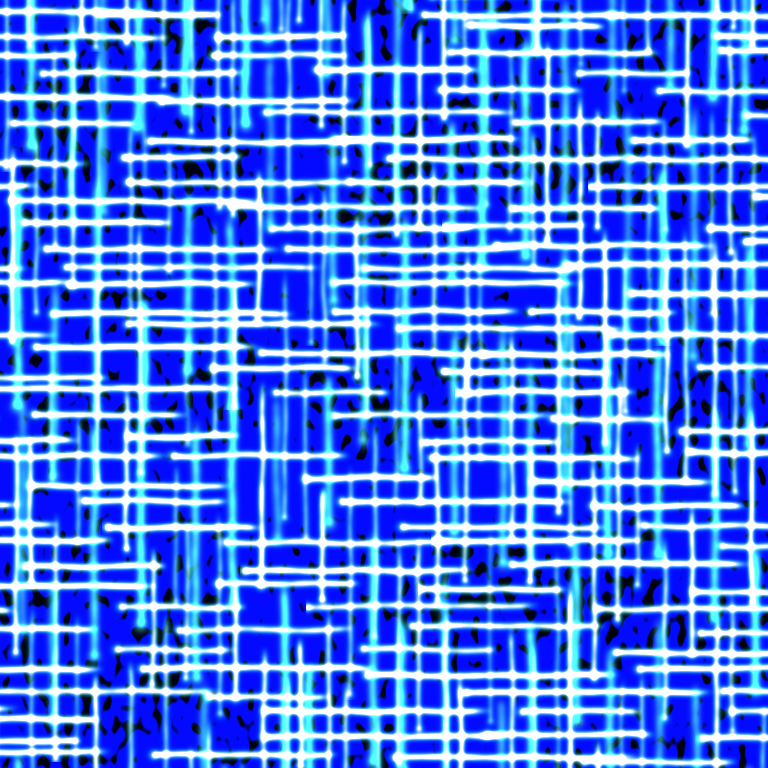
Reproduce this texture procedurally as a WebGL 1 fragment shader.

```glsl
precision highp float;

uniform vec2 u_resolution;

#define WEFT_ROWS 36.0
#define WARP_ROWS 34.0
#define CYAN_ROWS 18.0
#define WEFT_WIDTH 0.0046
#define WARP_WIDTH 0.0043
#define CYAN_WIDTH 0.0060
#define THREAD_CELL 0.33
#define WOBBLE 0.0035
#define INK_GRAIN vec2(75.0, 48.0)
#define INK_LEVEL 0.29

float hash(vec2 p) {
  vec3 q = fract(vec3(p.xyx) * 0.1031);
  q += dot(q, q.yzx + 33.33);
  return fract((q.x + q.y) * q.z);
}

vec2 gradient(vec2 cell) {
  float angle = 6.2832 * hash(cell + 71.0);
  return vec2(cos(angle), sin(angle));
}

float gradientNoise(vec2 p) {
  vec2 cell = floor(p);
  vec2 f = fract(p);
  vec2 s = f * f * f * (f * (f * 6.0 - 15.0) + 10.0);
  vec2 e = vec2(1.0, 0.0);
  float low = mix(dot(gradient(cell), f),
                  dot(gradient(cell + e), f - e), s.x);
  float high = mix(dot(gradient(cell + e.yx), f - e.yx),
                   dot(gradient(cell + 1.0), f - 1.0), s.x);
  return mix(low, high, s.y);
}

// Light of broken threads running along p.x, with a knot at each start
float threads(vec2 p, float rows, float width, vec2 strength, float seed) {
  float light = 0.0;
  for (int j = -1; j <= 1; j++) {
    float row = floor(p.y * rows) + float(j);
    float shift = hash(vec2(row, seed));
    float cell = floor(p.x / THREAD_CELL + shift);
    for (int i = -1; i <= 0; i++) {
      vec2 id = vec2(cell + float(i) + seed, row + seed * 3.0) + 50.0;
      float start = (id.x - seed - 50.0 - shift
                     + 0.35 * hash(id + 11.0)) * THREAD_CELL;
      float span = mix(0.45, 1.05, hash(id + 23.0)) * THREAD_CELL;
      float along = p.x - start;

      float centre = (row + 0.5 + 0.6 * (hash(id + 37.0) - 0.5)) / rows;
      float wave = gradientNoise(vec2(p.x * 14.0, id.y * 7.37 + id.x));
      float across = p.y - centre - WOBBLE * wave;

      float body = smoothstep(-width, width, along)
                 * (1.0 - smoothstep(span * 0.88, span, along));
      float profile = exp(-across * across / (width * width));
      float bead = 1.0 + 0.35 * gradientNoise(vec2(p.x * 45.0, id.y * 3.71));
      float knot = exp(-(along * along + across * across)
                       / (1.9 * width * width));
      float power = mix(strength.x, strength.y, hash(id + 53.0));
      light += power * (body * profile * bead + 0.6 * knot);
    }
  }
  return light;
}

void main() {
  vec2 uv = gl_FragCoord.xy / u_resolution;

  // Woven layers: white across, white and cyan upright
  float weft = threads(uv, WEFT_ROWS, WEFT_WIDTH, vec2(1.0, 1.4), 3.0);
  float warp = threads(uv.yx, WARP_ROWS, WARP_WIDTH, vec2(0.4, 1.1), 17.0);
  float cyan = threads(uv.yx, CYAN_ROWS, CYAN_WIDTH, vec2(0.5, 1.2), 29.0);
  float white = clamp(weft + warp, 0.0, 1.0);
  cyan = clamp(cyan, 0.0, 1.0);

  // Dark ink gathered in patches on the blue ground
  float ink = gradientNoise(uv * INK_GRAIN)
            + 0.5 * gradientNoise(uv * 7.0 + 40.0);
  ink = smoothstep(INK_LEVEL - 0.1, INK_LEVEL + 0.1, ink);
  vec3 blue = vec3(0.01, 0.04, 1.0);
  vec3 black = vec3(0.0, 0.01, 0.06);
  vec3 ground = mix(blue, black, ink);

  // Red rises last, so thread edges pass through light blue
  vec3 whiteGlow = vec3(pow(white, 2.2), white, white);
  vec3 cyanGlow = vec3(0.3, 0.95, 1.0) * cyan;
  gl_FragColor = vec4(clamp(ground + whiteGlow + cyanGlow, 0.0, 1.0), 1.0);
}
```
